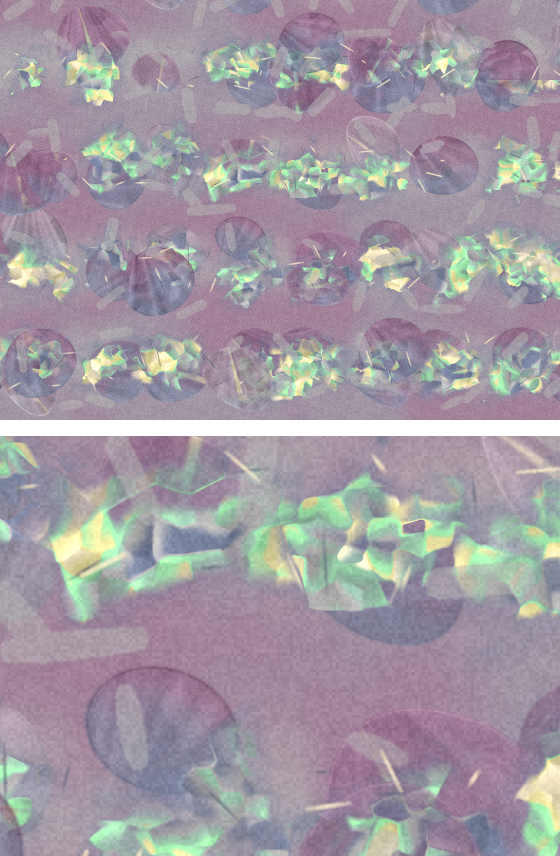
Top: the whole. Bottom: its middle third, enlarged.
Give the GLSL for this texture, as a Shadertoy shader.

```glsl
// Iridescent sequin cloth: rows of clear discs, crumpled foil and film strips.
// Layers are jittered grids; soft cellular noise creases and bends the foil.

const vec2 ROW_CELL = vec2(0.165, 0.235);
const vec3 MAUVE = vec3(0.635, 0.505, 0.60);
const vec3 LILAC = vec3(0.63, 0.58, 0.64);
const vec3 BURGUNDY = vec3(0.57, 0.40, 0.53);
const vec3 SLATE = vec3(0.47, 0.51, 0.62);
const vec3 FILM = vec3(0.71, 0.70, 0.70);
const vec3 TEAL = vec3(0.62, 0.79, 0.69);
const vec3 MINT = vec3(0.66, 0.97, 0.71);
const vec3 YELLOW = vec3(0.93, 0.89, 0.63);
const vec3 CREAM = vec3(1.0, 0.94, 0.79);

vec3 hash3(vec2 c) {
  vec3 q = fract(c.xyx * vec3(0.1031, 0.1030, 0.0973));
  q += dot(q, q.yxz + 33.33);
  return fract((q.xxy + q.yzz) * q.zyx);
}

mat2 rot(float a) { return mat2(cos(a), sin(a), -sin(a), cos(a)); }

float fill(float d, float soft) { return 1.0 - smoothstep(-soft, soft, d); }

// Cell n of the 3 x 3 block around p
vec2 nearCell(vec2 p, int n) { return floor(p) + vec2(n % 3, n / 3) - 1.0; }

// Layered sines, roughly -1 to 1
float wave(vec2 p) {
  float sum = 0.0, amp = 0.5;
  for (int i = 0; i < 4; i++) {
    p = rot(1.1) * p * 1.7;
    sum += amp * sin(p.x + 1.6 * sin(p.y + float(i)));
    amp *= 0.6;
  }
  return sum;
}

// Soft cellular noise: three tilted random values per facet
vec3 facets(vec2 p, float sharp) {
  vec4 sum = vec4(0.0);
  for (int n = 0; n < 9; n++) {
    vec2 cell = nearCell(p, n);
    vec3 h = hash3(cell + 7.0);
    vec2 q = rot(h.z * 6.28) * (p - cell - 0.1 - 0.8 * h.xy);
    float weight = exp(-sharp * length(q * vec2(1.1, 0.72)));
    sum += weight * vec4(hash3(cell + 51.0) + 0.7 * q.x, 1.0);
  }
  return sum.xyz / sum.w;
}

// Foil hue from slate through green to cream
vec3 foilColor(float t) {
  vec3 c = mix(SLATE, FILM, smoothstep(0.05, 0.3, t));
  c = mix(c, TEAL, smoothstep(0.30, 0.43, t));
  c = mix(c, MINT, smoothstep(0.45, 0.56, t));
  c = mix(c, YELLOW, smoothstep(0.59, 0.70, t));
  return mix(c, CREAM, smoothstep(0.76, 0.95, t));
}

// Scattered round-ended strips, turned by up to half of spread
float strips(vec2 p, vec2 size, float seed, float share, vec2 dims, float spread) {
  float mask = 0.0;
  for (int n = 0; n < 9; n++) {
    vec2 cell = nearCell(p / size, n);
    vec3 h = hash3(cell + seed), k = hash3(cell + seed + 19.0);
    vec2 q = rot((k.x - 0.5) * spread) * (p - (cell + 0.2 + 0.6 * h.xy) * size);
    q.x -= clamp(q.x, -dims.x, dims.x) * (0.6 + 0.4 * k.y);
    float d = length(q) - dims.y * (0.8 + 0.4 * k.z);
    mask = max(mask, fill(d, 0.0016) * step(h.z, share));
  }
  return mask;
}

// Clear discs and teardrops with streaks and bands of light
vec3 sequins(vec3 color, vec2 p, vec3 crease, float seed, float share) {
  for (int n = 0; n < 9; n++) {
    vec2 cell = nearCell(p / ROW_CELL, n);
    vec3 h = hash3(cell + seed), k = hash3(cell + seed + 31.0);
    vec2 q = p - (cell + vec2(0.25, 0.36) + 0.5 * h.xy) * ROW_CELL;
    float radius = mix(0.058, 0.092, k.x);
    vec2 s = rot((k.y - 0.5) * 2.4) * q;
    s.x *= 1.0 + 0.35 * k.z * s.y / radius;
    float d = length(s * vec2(1.0, 1.0 + 0.4 * k.y)) - radius;
    float here = step(h.z, share);
    float fade = q.y / radius + 0.9 * (k.z - 0.5) + 0.5 * wave(q * 14.0 + cell);
    vec3 tint = mix(SLATE, BURGUNDY, smoothstep(-0.8, 0.2, fade));
    tint = mix(tint, FILM, 0.55 * step(0.75, k.y));
    vec2 ray = rot(k.x * 3.0 - 1.5) * q;
    float fan = wave(vec2(9.0 * atan(ray.y, ray.x + 0.13), 2.0 * k.z));
    tint += 0.09 * fan + 0.11 * (crease.y - 0.5);
    float band = fill(abs(ray.y - 0.02 + 0.04 * k.z) - 0.05 * (ray.x + radius), 0.003);
    band *= step(0.45, k.z) * smoothstep(-0.5, 0.3, wave(ray * 24.0 + cell));
    tint = mix(tint, foilColor(0.45 + 0.4 * k.y + 0.3 * crease.z), 0.8 * band);
    color = mix(color, tint, here * fill(d, 0.002) * (0.52 + 0.23 * k.x));
    color += here * exp(-abs(d + 0.002) / 0.0014) * 0.22 * (k.z - 0.45);
  }
  return color;
}

// Crumpled, partly clear foil over a soft slate shadow
vec3 foil(vec3 color, vec2 p, vec3 big, vec3 fine, float seed, float share, float size) {
  vec2 bent = p + 0.036 * (big.xy - 0.5) + 0.012 * (fine.xy - 0.5);
  float hue = 0.5 * big.z + 0.36 * fine.z - 0.14 + 0.15 * wave(p * 18.0);
  float cover = mix(0.35, 1.0, smoothstep(0.0, 0.5, big.y));
  for (int n = 0; n < 9; n++) {
    vec2 cell = nearCell(bent / ROW_CELL, n);
    vec3 h = hash3(cell + seed), k = hash3(cell + seed + 14.0);
    vec2 q = bent - (cell + vec2(0.3, 0.44) + vec2(0.4, 0.26) * h.xy) * ROW_CELL;
    q = abs(rot((k.x - 0.5) * 1.1) * q) - size * (vec2(0.035, 0.02) + vec2(0.04, 0.022) * k.yz);
    float d = length(max(q, 0.0)) + min(max(q.x, q.y), 0.0) - 0.01;
    float here = step(h.z, share);
    color = mix(color, SLATE, 0.45 * here * fill(d - 0.012, 0.024));
    vec3 sheen = foilColor(hue + 0.42 * k.x) * (0.87 + 0.24 * fine.y);
    color = mix(color, sheen, cover * here * fill(d, mix(0.002, 0.012, k.y)));
  }
  return color;
}

void mainImage(out vec4 fragColor, in vec2 fragCoord) {
  vec2 p = fragCoord / iResolution.y;
  float row = 0.5 + 0.5 * cos(6.2832 * (p.y / ROW_CELL.y - 0.58));
  vec3 big = facets(p * vec2(16.0, 19.0), 32.0), fine = facets(p * 42.0 + 9.0, 20.0);
  // Cloth with pale haze along the rows
  vec3 color = mix(MAUVE, LILAC, smoothstep(-0.4, 0.4, wave(p * 4.0)));
  color = mix(color, FILM, 0.7 * row * smoothstep(-0.3, 0.5, wave(p * 7.0 + 4.0)));
  // Sequins, foil and film
  color = sequins(color, p, big, 11.0, 0.9);
  color = foil(color, p, big, fine, 83.0, 1.0 - 0.3 * p.y, 1.0);
  color = sequins(color, p, fine, 140.0, 0.33);
  color = foil(color, p, fine.yzx, big.zxy, 205.0, 0.75 - 0.35 * p.y, 0.5);
  float film = strips(p, vec2(0.1, 0.118), 23.0, 0.6, vec2(0.032, 0.012), 2.9);
  float gap = strips(p, vec2(0.2, 0.118), 61.0, 0.6, vec2(0.055, 0.012), 0.2);
  color = mix(color, FILM, 0.55 * max(film, gap * smoothstep(0.5, 0.15, row)));
  // Creases and glints
  float lit = smoothstep(0.2, 0.6, row);
  float crease = strips(p, vec2(0.06), 37.0, 0.5, vec2(0.024, 0.0012), 3.1);
  float glint = strips(p, vec2(0.06), 45.0, 0.45, vec2(0.018, 0.0017), 2.6);
  color = mix(color, SLATE * 0.75, 0.6 * lit * crease);
  color = mix(color, CREAM, 0.8 * lit * glint);
  // Woven grain
  color += 0.06 * (hash3(floor(p * 384.0)).x - 0.5) + 0.014 * wave(p * 90.0);
  fragColor = vec4(clamp(color, 0.0, 1.0), 1.0);
}
```
